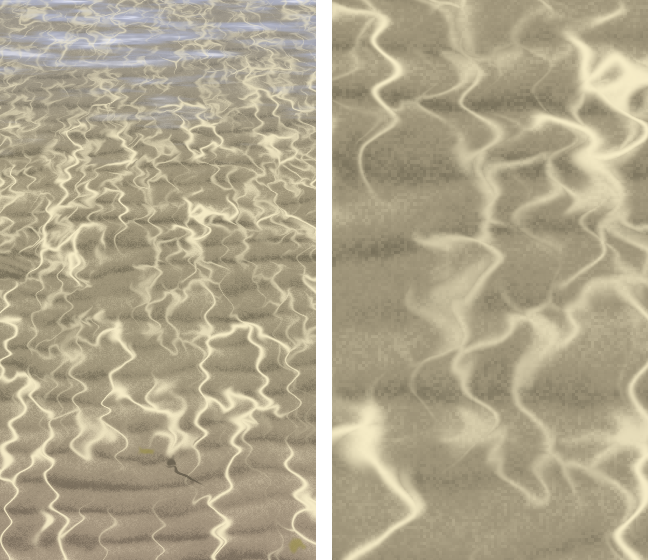
Left: the whole. Right: its middle third, enlarged.
Give the GLSL for this texture, as a Shadertoy shader.

```glsl
// Sunlit shallow water over rippled sand, seen at a slant.
// Warped cell borders make the light filaments, bent sine bands the sand ripples,
// and stretched noise the sky reflections towards the far edge.

float hash(vec2 p) {
    return fract(sin(dot(p, vec2(127.1, 311.7))) * 43758.545);
}

float noise(vec2 p) {
    vec2 i = floor(p), f = fract(p);
    f = f * f * (3.0 - 2.0 * f);
    return mix(mix(hash(i), hash(i + vec2(1, 0)), f.x),
               mix(hash(i + vec2(0, 1)), hash(i + vec2(1, 1)), f.x), f.y);
}

float fbm(vec2 p) {
    float sum = 0.0, gain = 0.5;
    for (int i = 0; i < 4; i++) {
        sum += gain * noise(p);
        p = p * 2.03 + 17.3;
        gain *= 0.5;
    }
    return sum / 0.9375;
}

// Gap between the two nearest cell centres: zero on the borders
float cellBorder(vec2 p) {
    vec2 cell = floor(p);
    float nearest = 9.0, second = 9.0;
    for (int y = -1; y <= 1; y++)
    for (int x = -1; x <= 1; x++) {
        vec2 c = cell + vec2(x, y);
        vec2 centre = c + 0.1 + 0.8 * vec2(hash(c), hash(c + 41.7));
        float d = length(p - centre);
        second = min(second, max(nearest, d));
        nearest = min(nearest, d);
    }
    return second - nearest;
}

// Light filaments: x is the sharp core, y the soft halo
vec2 caustic(vec2 p, float width) {
    vec2 bend = vec2(noise(p * 1.4), noise(p * 1.4 + 31.0)) - 0.5;
    vec2 wiggle = vec2(noise(p * 4.5 + 7.0), noise(p * 4.5 + 53.0)) - 0.5;
    p += 0.9 * bend + 0.22 * wiggle;
    float gap = cellBorder(p);
    float strength = smoothstep(0.22, 0.75, noise(p * 1.1 + 90.0));
    float w = width * (0.6 + 0.9 * strength);
    return strength * vec2(exp(-gap * gap / (w * w)), exp(-gap * 5.5));
}

// Soft-edged tilted ellipse
float blob(vec2 p, float angle, vec2 size) {
    float c = cos(angle), s = sin(angle);
    p = mat2(c, -s, s, c) * p;
    return 1.0 - smoothstep(0.5, 1.2, length(p / size));
}

void mainImage(out vec4 fragColor, in vec2 fragCoord) {
    vec2 uv = fragCoord / iResolution.y;
    float far = uv.y;
    float range = 1.5 - far;
    vec2 ground = vec2((uv.x - 0.28) / range, 1.0 / range);

    // Sand ripples, closer together with distance
    float row = -log(range + 0.05 * uv.x);
    float bend = fbm(vec2(ground.x * 7.0, row * 11.0)) - 0.5;
    float phase = 6.2832 * (25.0 * row + 1.5 * bend);
    float trough = pow(0.5 + 0.5 * sin(phase + 0.6 * sin(phase)), 1.7);
    float relief = 0.35 + 0.5 * noise(vec2(uv.x * 7.0, row * 22.0) + 5.0);
    float tone = 0.60 - relief * trough * mix(0.85, 0.6, far);
    tone += 0.55 * (fbm(vec2(ground.x * 14.0, row * 24.0) + 12.0) - 0.5);

    // Two nets of focused light, the finer one fading close by
    vec2 p = ground * vec2(15.0, 11.0) + vec2(0.1 * sin(phase), 0.0);
    float width = mix(0.045, 0.14, far);
    vec2 net = caustic(p + 3.0, width);
    vec2 fine = caustic(p * 1.6 + 23.0, width * 1.3);
    fine *= 0.65 * smoothstep(0.1, 0.5, far);
    float core = max(net.x, fine.x);
    float halo = net.y + 0.6 * fine.y;
    tone += 0.5 * halo;

    // Tiny surface wavelets near the left edge
    vec2 q = uv - vec2(0.06, 0.53);
    float wavelets = sin(330.0 * (q.y + 0.25 * q.x) + 9.0 * noise(uv * 18.0));
    tone += 0.16 * wavelets * exp(-dot(q, q) * 110.0);

    // Sand grain
    tone += 0.24 * (hash(floor(uv * 520.0)) - 0.5);
    tone += 0.16 * (noise(uv * 230.0) - 0.5);

    vec3 sand = mix(vec3(0.47, 0.44, 0.355), vec3(0.62, 0.58, 0.475), smoothstep(-0.15, 0.5, tone));
    sand = mix(sand, vec3(0.76, 0.72, 0.60), smoothstep(0.45, 1.15, tone));
    sand += vec3(0.015, -0.005, 0.015) * (1.0 - smoothstep(0.0, 0.4, far));

    // Sky reflected in long flat streaks
    float streak = fbm(vec2(uv.x * 9.0 + 3.0 * far, far * 62.0) + 8.0);
    float haze = smoothstep(0.66, 1.0, far);
    float sky = haze * smoothstep(0.62 - 0.3 * haze, 0.85 - 0.2 * haze, streak);
    vec3 color = mix(sand, vec3(0.60, 0.59, 0.59), 0.55 * haze);
    color = mix(color, vec3(0.68, 0.70, 0.79), 0.85 * sky);
    color += 0.22 * haze * smoothstep(0.64, 0.82, streak);

    // Bright filament cores
    color = mix(color, vec3(1.0, 0.96, 0.81), 0.85 * core * (1.0 - 0.45 * haze));

    // Drifting weed: a dark twig and two green tufts
    vec2 frayed = uv + 0.012 * (vec2(noise(uv * 90.0), noise(uv * 90.0 + 9.0)) - 0.5);
    float twig = max(blob(frayed - vec2(0.305, 0.174), -0.9, vec2(0.014, 0.006)),
                     blob(frayed - vec2(0.33, 0.152), -0.45, vec2(0.034, 0.003)));
    float tuft = max(blob(frayed - vec2(0.262, 0.193), -0.3, vec2(0.018, 0.009)),
                     blob(frayed - vec2(0.53, 0.026), 0.4, vec2(0.014, 0.012)));
    color = mix(color, vec3(0.60, 0.56, 0.27), 0.6 * tuft);
    color = mix(color, vec3(0.36, 0.33, 0.27), 0.75 * twig);

    fragColor = vec4(clamp(color, 0.0, 1.0), 1.0);
}
```
